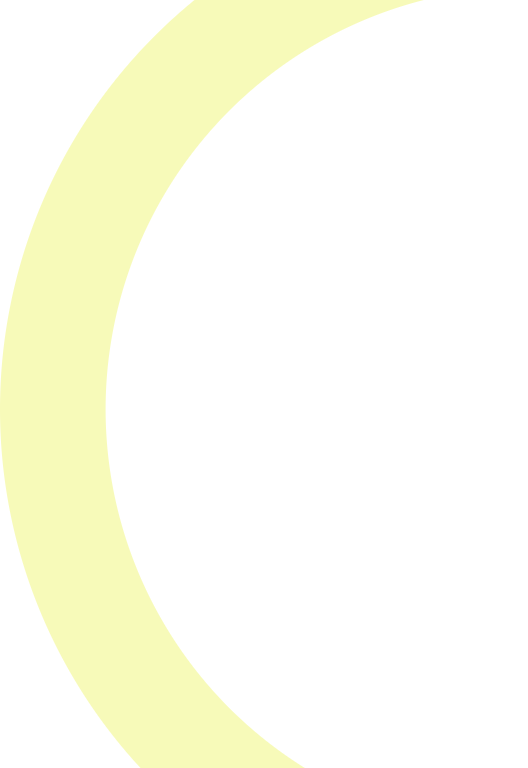
This background is drawn by a Shadertoy shader. Its source:

```glsl
// A broad pale yellow ring on white, centred on the right edge of the canvas
// so that only its left half shows. The band is a signed distance to an
// annulus, measured in canvas widths and smoothed over about one pixel.

#define RING_CENTER  vec2(1.0, 0.467)       // fraction of width and height
#define OUTER_RADIUS 1.0                    // in canvas widths
#define INNER_RADIUS 0.8                    // in canvas widths
#define PAPER_COLOR  vec3(1.0)
#define RING_COLOR   vec3(0.969, 0.98, 0.725)

// Signed distance to the band between two radii, negative inside.
float annulusDistance(vec2 p, float inner, float outer) {
    float middle = 0.5 * (inner + outer);
    float halfWidth = 0.5 * (outer - inner);
    return abs(length(p) - middle) - halfWidth;
}

void mainImage(out vec4 fragColor, in vec2 fragCoord) {
    // Offset from the ring centre, in canvas widths
    vec2 p = (fragCoord - RING_CENTER * iResolution.xy) / iResolution.x;
    float pixel = 1.0 / iResolution.x;

    // Antialiased coverage of the ring
    float band = annulusDistance(p, INNER_RADIUS, OUTER_RADIUS);
    float coverage = clamp(0.5 - band / pixel, 0.0, 1.0);

    fragColor = vec4(mix(PAPER_COLOR, RING_COLOR, coverage), 1.0);
}
```
